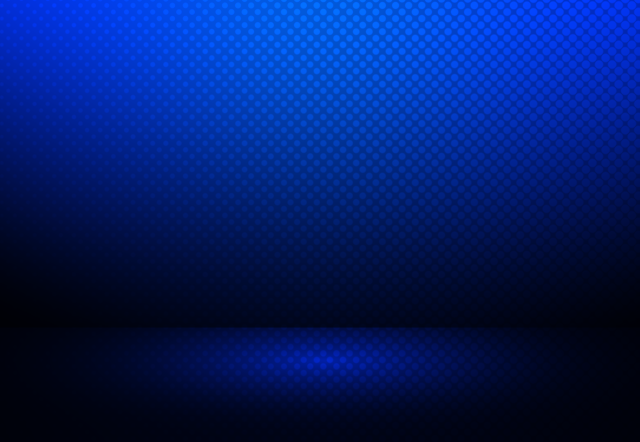
Give the GLSL for this background, as a Shadertoy shader.

```glsl
// A blue studio wall, lit from above, meets a dark floor with a soft pool of light.
// Smooth gradients shade both surfaces; a diagonal halftone lattice covers them,
// its dots growing from left to right.

const float HORIZON = 0.259;

// Wall: light falls from the top and sags toward the sides.
vec3 wallColor(vec2 uv) {
    float side = 2.0 * uv.x - 1.0;
    float sag = (side < 0.0 ? 0.18 : 0.14) * side * side;
    float light = smoothstep(0.07, 1.07, uv.y - sag);
    float cyan = light * exp(-2.5 * side * side);
    return light * vec3(0.01, 0.20 + 0.22 * cyan, 1.0);
}

// Floor: a wide elliptical pool with a small bright core.
vec3 floorColor(vec2 uv) {
    vec2 offset = uv - vec2(0.508, 0.184);
    float d = length(offset / vec2(0.27, 0.088));
    float ambient = 0.065 * exp(-5.0 * offset.x * offset.x);
    float light = ambient + 0.38 * exp(-d * d) + 0.30 * exp(-3.2 * d);
    return light * vec3(0.01, 0.19, 1.0);
}

// Staggered dots: 1 inside a dot, 0 in the gaps.
float halftone(vec2 p, float radius) {
    float pitch = 0.0297;
    p -= vec2(0.5088, 0.661);
    vec2 q = vec2(p.x + p.y, p.x - p.y) / pitch;
    float d = length(fract(q + 0.5) - 0.5);
    float soft = max(0.07, 1.4 / (pitch * iResolution.y));
    return 1.0 - smoothstep(radius - soft, radius + soft, d);
}

void mainImage(out vec4 fragColor, in vec2 fragCoord) {
    vec2 uv = fragCoord / iResolution.xy;
    vec2 p = fragCoord / iResolution.y;

    float edge = 0.8 / iResolution.y;
    float onWall = smoothstep(HORIZON - edge, HORIZON + edge, uv.y);
    vec3 color = mix(floorColor(uv), wallColor(uv), onWall);

    // Small dots lighten the left; large dots leave dark gaps on the right.
    float dots = halftone(p, mix(0.20, 0.47, uv.x));
    float gap = mix(0.98, 0.82, smoothstep(0.0, 0.7, uv.x));
    float peak = mix(1.10, 1.05, uv.x);
    color *= mix(gap, peak, dots);

    color += vec3(0.0, 0.003, 0.022);
    fragColor = vec4(clamp(color, 0.0, 1.0), 1.0);
}
```
